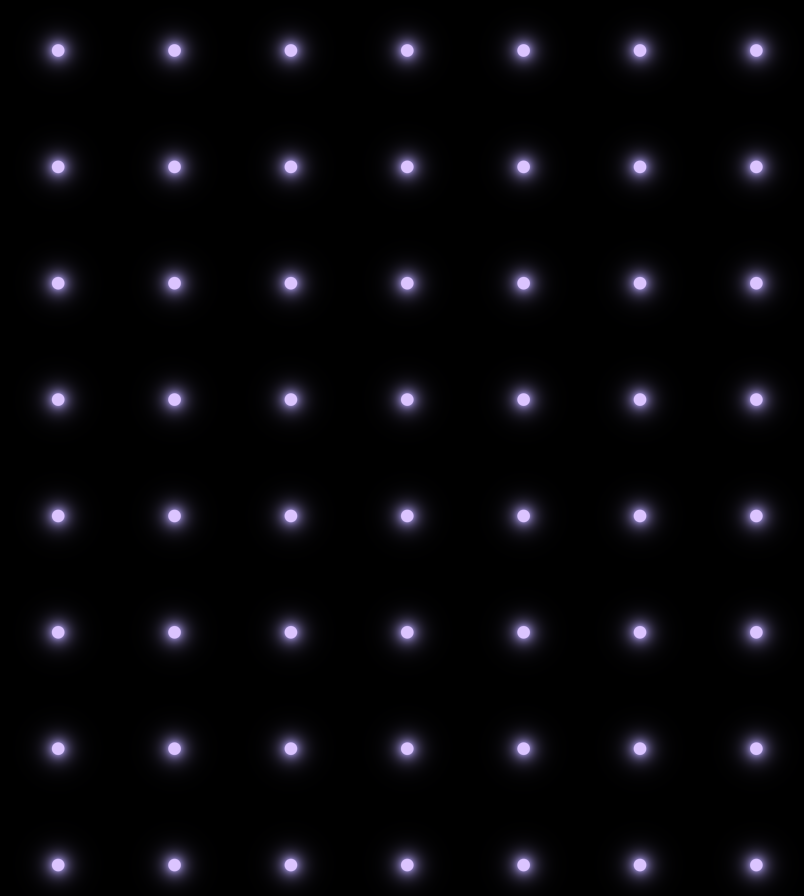
This pattern is drawn by a WebGL 2 fragment shader. Its source:

```glsl
#version 300 es
precision highp float;

#define CELLS_PER_HEIGHT 7.7
#define FIRST_DOT vec2(0.5, 0.266)
#define CORE_RADIUS 0.054
#define GLOW_STRENGTH 1.72
#define GLOW_FALLOFF 17.3
#define CORE_COLOR vec3(0.86, 0.77, 1.0)
#define GLOW_COLOR vec3(0.73, 0.66, 1.0)

uniform vec2 u_resolution;
out vec4 outColor;

// Position relative to the nearest dot, in cells
vec2 nearestDot(vec2 p) {
    return fract(p - FIRST_DOT + 0.5) - 0.5;
}

void main() {
    float pixel = CELLS_PER_HEIGHT / u_resolution.y;
    float dist = length(nearestDot(gl_FragCoord.xy * pixel));

    // Halo fading into black
    vec3 color = GLOW_COLOR * GLOW_STRENGTH * exp(-GLOW_FALLOFF * dist);

    // Flat bright core with a smooth edge
    float core = 1.0 - smoothstep(-0.75 * pixel, 0.75 * pixel, dist - CORE_RADIUS);
    color = mix(color, CORE_COLOR, core);

    outColor = vec4(min(color, 1.0), 1.0);
}
```
